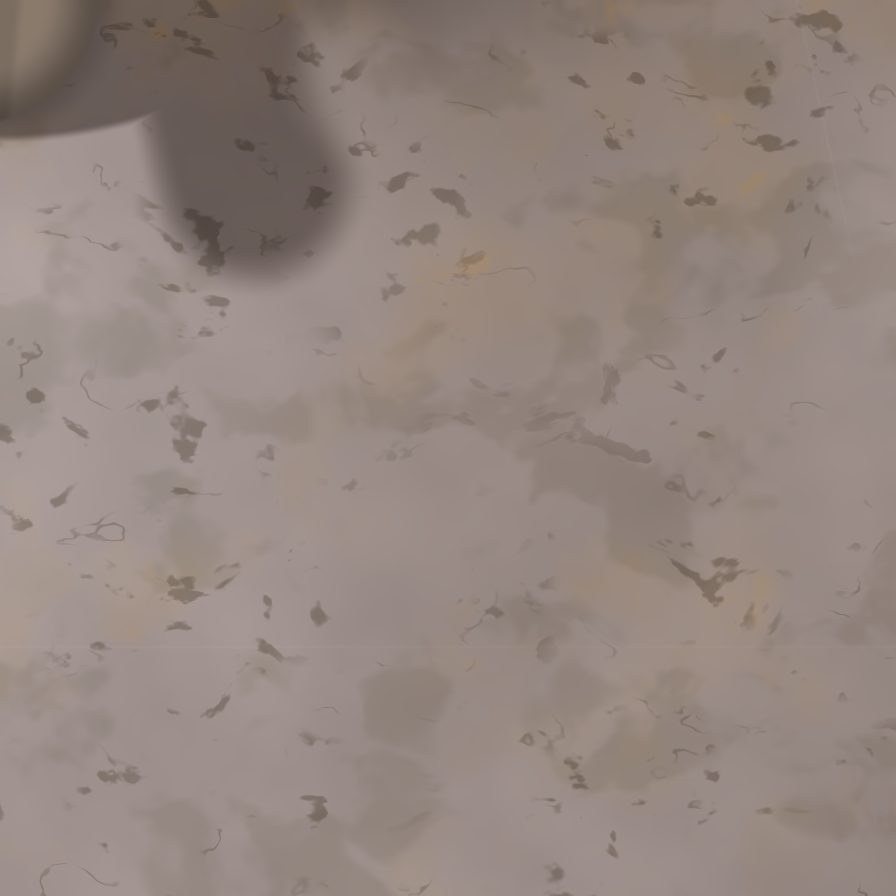
Give the GLSL for this texture, as a Shadertoy shader.

```glsl
// A pale stone worktop with faint veins, small flecks and warm stains, lit from the left.
// A rounded pot fills the top left corner and throws a soft shadow. Fractal value noise
// makes the stone; distance functions make the pot and the shadow.

#define PALE_STONE vec3(0.675, 0.625, 0.615)
#define DIM_STONE vec3(0.548, 0.490, 0.465)
#define SHADOW_TINT vec3(0.365, 0.318, 0.300)
#define FLECK_TINT vec3(0.74, 0.72, 0.68)
#define WARM_TINT vec3(1.06, 1.01, 0.89)
#define POT_COLOR vec3(0.51, 0.45, 0.40)
#define FLECK_STRENGTH 0.75
#define VEIN_STRENGTH 0.60
#define CLOUD_STRENGTH 0.12
#define SEAM_HEIGHT 0.278

float hash(vec2 p) {
    return fract(sin(dot(p, vec2(127.1, 311.7))) * 43758.5453);
}

float noise(vec2 p) {
    vec2 cell = floor(p);
    vec2 f = fract(p);
    f = f * f * (3.0 - 2.0 * f);
    float low = mix(hash(cell), hash(cell + vec2(1, 0)), f.x);
    float high = mix(hash(cell + vec2(0, 1)), hash(cell + vec2(1, 1)), f.x);
    return mix(low, high, f.y);
}

float fbm(vec2 p) {
    float sum = 0.0;
    float weight = 0.533;
    for (int i = 0; i < 4; i++) {
        sum += weight * noise(p);
        p = mat2(1.6, 1.2, -1.2, 1.6) * p + 17.3;
        weight *= 0.5;
    }
    return sum;
}

float capsule(vec2 p, vec2 a, vec2 b, float radius) {
    vec2 axis = b - a;
    float along = clamp(dot(p - a, axis) / dot(axis, axis), 0.0, 1.0);
    return length(p - a - axis * along) - radius;
}

// Broad falloff of light: bright at the left, dim towards the top
vec3 lighting(vec2 uv) {
    float dimness = 0.08 + 0.64 * smoothstep(0.02, 0.58, uv.x);
    float nearFront = 0.36 + 0.30 * uv.x * uv.x;
    dimness = mix(dimness, nearFront, 0.85 * smoothstep(0.48, 0.02, uv.y));
    dimness += 0.28 * smoothstep(0.68, 1.0, uv.y);
    dimness -= 0.18 * smoothstep(0.75, 1.0, uv.x) * smoothstep(0.3, 0.7, uv.y);
    return mix(PALE_STONE, DIM_STONE, dimness);
}

// Clouds, warm stains, broken veins and flecks
vec3 stone(vec2 uv) {
    vec2 warp = vec2(noise(uv * 14.0), noise(uv * 14.0 + 41.0)) - 0.5;
    vec2 p = uv + 0.035 * warp;
    vec3 tint = vec3(1.0 + CLOUD_STRENGTH * (fbm(uv * 7.0 + 3.0) - 0.5));

    float warm = smoothstep(0.50, 0.75, fbm(p * 6.0 + 29.0));
    float warmCore = smoothstep(0.64, 0.76, fbm(p * vec2(19.0, 24.0) + 63.0));
    tint *= mix(vec3(1), WARM_TINT, 0.45 * warm + 0.75 * warm * warmCore);

    float stain = smoothstep(0.54, 0.70, fbm(p * vec2(11.0, 13.0) + 8.0));
    tint *= mix(vec3(1), vec3(0.94, 0.94, 0.92), stain);

    float ridge = abs(fbm(p * vec2(14.0, 21.0) + 5.0) - 0.5);
    float vein = smoothstep(0.028, 0.004, ridge);
    vein *= smoothstep(0.57, 0.76, fbm(p * vec2(17.0, 22.0) + 71.0));
    float fleck = smoothstep(0.67, 0.76, fbm(p * vec2(25.0, 38.0) + 90.0));
    fleck *= smoothstep(0.38, 0.58, noise(uv * 9.0 + 50.0));
    float calm = 1.0 - 0.6 * smoothstep(0.30, 0.08, length(uv - vec2(0.55, 0.53)));
    float mark = max(VEIN_STRENGTH * vein, FLECK_STRENGTH * fleck) * calm;
    tint *= mix(vec3(1), FLECK_TINT, mark);

    // Faint seam across the slab and a fine scratch near the right side
    float seam = smoothstep(0.003, 0.0, abs(uv.y - SEAM_HEIGHT));
    float scratch = smoothstep(0.003, 0.0, abs(uv.x - 0.955 + 0.22 * (uv.y - 0.7)));
    scratch *= smoothstep(0.66, 0.80, uv.y);
    return tint * (1.0 + 0.018 * seam + 0.025 * scratch);
}

// Shadow is crisp beside the pot and blurs further away
float shadowCover(vec2 uv) {
    float body = capsule(uv, vec2(0.225, 1.04), vec2(0.285, 0.795), 0.103);
    float edge = 0.845 + 0.9 * uv.x * uv.x;
    float shelf = max(edge - uv.y, uv.x - 0.20);
    float blur = mix(0.007, 0.030, smoothstep(0.04, 0.24, uv.x));
    float cover = max(smoothstep(blur, -blur, body), smoothstep(0.006, -0.006, shelf));
    float upper = smoothstep(0.87, 1.02, uv.y) * smoothstep(0.85, 0.35, uv.x);
    upper *= smoothstep(0.18, 0.32, uv.x);
    float glow = smoothstep(0.09, 0.02, length((uv - vec2(0.395, 0.915)) * vec2(1.0, 0.8)));
    return max(cover * 0.84, upper * 0.72) * (1.0 - 0.75 * glow);
}

void mainImage(out vec4 fragColor, in vec2 fragCoord) {
    vec2 uv = fragCoord / iResolution.xy;
    vec3 light = mix(lighting(uv), SHADOW_TINT, shadowCover(uv));
    vec3 color = light * stone(uv);

    // Pot: rounded silhouette, darkening towards its rim
    float rim = length((uv - vec2(-0.03, 1.0)) / vec2(0.14, 0.138));
    float contact = smoothstep(1.25, 1.0, rim);
    color *= 1.0 - 0.12 * contact * smoothstep(0.84, 0.87, uv.y);
    vec3 pot = POT_COLOR * mix(1.06, 0.70, smoothstep(0.55, 1.0, rim));
    pot *= 0.90 + 0.10 * smoothstep(0.006, 0.020, uv.x - 0.10 * (uv.y - 0.9));
    color = mix(color, pot, smoothstep(1.02, 0.98, rim));

    fragColor = vec4(color, 1.0);
}
```
